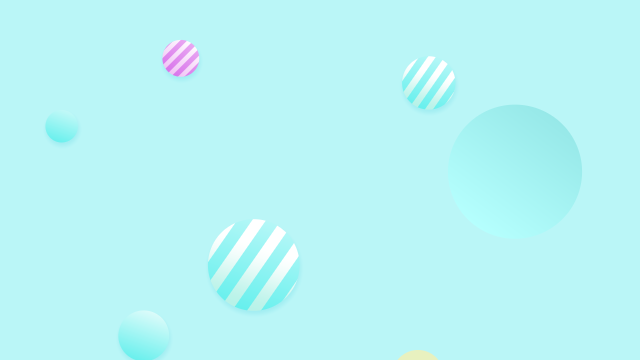
Give the GLSL for this background, as a WebGL 1 fragment shader.

```glsl
precision highp float;
// Pale aqua backdrop with floating discs: plain gradient balls, striped balls
// and one large translucent disc. Every disc is a circle distance function,
// and stripes are a rotated repeat; lengths are in canvas heights.

uniform vec2 u_resolution;

// Antialiased coverage of a shape from its signed distance.
float coverage(float dist) {
  return clamp(0.5 - dist * u_resolution.y, 0.0, 1.0);
}

float disc(vec2 p, float radius) {
  return coverage(length(p) - radius);
}

// Position along a gradient across a disc: 0 at its start, 1 at its end.
float ramp(vec2 p, float radius, vec2 direction) {
  return clamp(0.5 + 0.5 * dot(p, normalize(direction)) / radius, 0.0, 1.0);
}

// Diagonal bands rising to the right; phase is the centre of one band in radii.
float stripes(vec2 p, float radius, float angle, float phase) {
  float period = 0.517 * radius;
  float across = dot(p, vec2(sin(angle), -cos(angle))) - phase * radius;
  float fromBand = abs(mod(across + 0.5 * period, period) - 0.5 * period);
  return coverage(fromBand - 0.24 * period);
}

// Soft shade falling just below a disc.
vec3 addShadow(vec3 color, vec2 p, float radius) {
  float dist = length(p + vec2(-0.002, 0.009)) - radius;
  float shade = 1.0 - smoothstep(-0.010, 0.012, dist);
  return mix(color, vec3(0.44, 0.86, 0.90), 0.32 * shade);
}

vec3 addBall(vec3 color, vec2 p, float radius, vec3 low, vec3 high) {
  color = addShadow(color, p, radius);
  vec3 fill = mix(low, high, ramp(p, radius, vec2(0.35, 1.0)));
  return mix(color, fill, disc(p, radius));
}

vec3 addAquaStriped(vec3 color, vec2 p, float radius) {
  float t = ramp(p, radius, vec2(0.35, 1.0));
  vec3 aqua = mix(vec3(0.40, 0.94, 0.93), vec3(0.71, 0.97, 0.97), t);
  vec3 white = mix(vec3(0.72, 0.95, 0.91), vec3(1.0), smoothstep(0.0, 0.75, t));
  vec3 fill = mix(aqua, white, stripes(p, radius, 0.963, 0.055));
  return mix(addShadow(color, p, radius), fill, disc(p, radius));
}

vec3 addPinkStriped(vec3 color, vec2 p, float radius) {
  float t = ramp(p, radius, vec2(0.7, 1.0));
  vec3 pink = mix(vec3(0.85, 0.46, 0.92), vec3(0.91, 0.66, 0.95), t);
  vec3 white = mix(vec3(0.94, 0.76, 0.96), vec3(1.0, 0.98, 1.0), t);
  vec3 fill = mix(pink, white, stripes(p, radius, 0.785, 0.20));
  return mix(addShadow(color, p, radius), fill, disc(p, radius));
}

void main() {
  vec2 p = gl_FragCoord.xy / u_resolution.y;
  vec3 color = vec3(0.73, 0.965, 0.97);

  // Large flat disc, darker toward the upper right.
  vec2 large = p - vec2(1.4306, 0.5231);
  vec3 largeFill = mix(vec3(0.71, 1.0, 0.995), vec3(0.59, 0.91, 0.91),
                       ramp(large, 0.1863, vec2(0.75, 1.0)));
  color = mix(color, largeFill, disc(large, 0.1863));

  // Pale yellow disc cut by the bottom edge.
  color = mix(color, vec3(0.91, 0.945, 0.75),
              disc(p - vec2(1.161, -0.044), 0.0718));

  // Plain aqua balls.
  vec3 deepAqua = vec3(0.41, 0.94, 0.93);
  color = addBall(color, p - vec2(0.1713, 0.6493), 0.0451,
                  deepAqua, vec3(0.76, 0.975, 0.97));
  color = addBall(color, p - vec2(0.3993, 0.0671), 0.0706,
                  deepAqua, vec3(0.86, 0.985, 0.98));

  // Striped balls.
  color = addAquaStriped(color, p - vec2(0.7049, 0.2639), 0.1273);
  color = addAquaStriped(color, p - vec2(1.1910, 0.7697), 0.0741);
  color = addPinkStriped(color, p - vec2(0.5023, 0.8380), 0.0512);

  gl_FragColor = vec4(color, 1.0);
}
```
